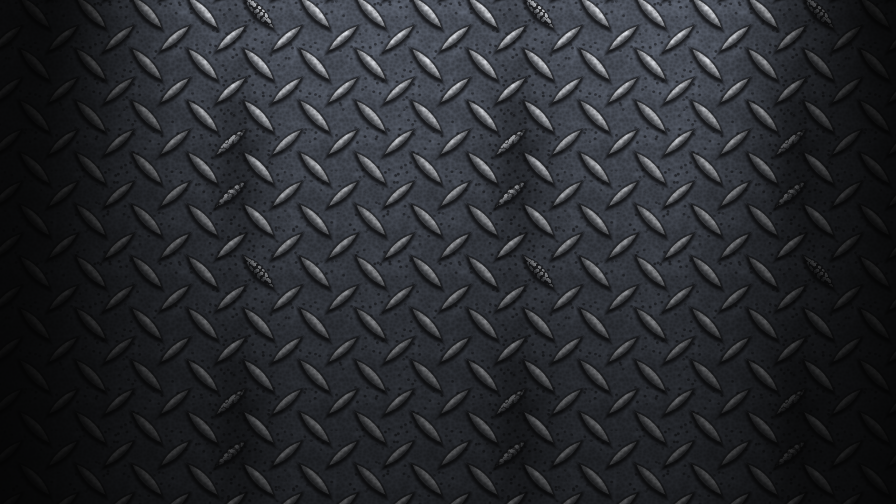
Give the GLSL for this texture, as a WebGL 2 fragment shader.

```glsl
#version 300 es
precision highp float;

uniform vec2 u_resolution;
out vec4 fragColor;

const float TAU = 6.2831853;
const vec2 PITCH = vec2(0.1111, 0.1030);  // lug spacing, in canvas heights
const vec2 FIRST = vec2(0.0694, 0.9757);  // centre of the top left lug
const float TILE = 5.0;                   // wear repeats every five lugs

const vec3 PLATE = vec3(0.275, 0.295, 0.335);
const vec3 SOOT = vec3(0.035, 0.035, 0.042);
const vec3 STEEL_DARK = vec3(0.27, 0.28, 0.30);
const vec3 STEEL_LIT = vec3(0.80, 0.81, 0.83);

vec2 hash2(vec2 p) {
  vec2 s = vec2(dot(p, vec2(127.1, 311.7)), dot(p, vec2(269.5, 183.3)));
  return fract(sin(s) * 43758.55);
}

// Distance to the nearest scattered point, wrapping every period cells
float cellular(vec2 p, float period) {
  vec2 cell = floor(p);
  float nearest = 2.0;
  for (int y = -1; y <= 1; y++)
    for (int x = -1; x <= 1; x++) {
      vec2 id = cell + vec2(x, y);
      nearest = min(nearest, length(id + hash2(mod(id, period)) - p));
    }
  return nearest;
}

// Layered sines with whole frequencies, so that they tile
float blotches(vec2 t) {
  float sum = 0.0, amp = 0.5;
  vec2 f = vec2(2.0, 3.0);
  for (int i = 0; i < 4; i++) {
    vec2 w = TAU * t * f;
    sum += amp * sin(w.x + 1.7 * sin(w.y + f.y)) * sin(w.y + 1.3 * sin(w.x + f.x));
    f = f.yx * 2.0 + vec2(1.0, -1.0);
    amp *= 0.6;
  }
  return sum;
}

// Pointed lens: size holds half width and half length
float lens(vec2 p, vec2 size) {
  float radius = dot(size, size) / (2.0 * size.x);
  return length(vec2(abs(p.x) + radius - size.x, p.y)) - radius;
}

vec2 alongAxis(vec2 p, vec2 axis) {
  return vec2(dot(p, vec2(axis.y, -axis.x)), dot(p, axis));
}

// One raised lug per cell, with contact shadow, bevel and chips
vec3 addLugs(vec3 base, vec2 q, vec2 axis, vec2 size, vec2 wornAt, float grit, float px) {
  vec2 id = floor(q + 0.5);
  vec2 offset = (q - id) * PITCH * vec2(1.0, -1.0);
  vec2 p = alongAxis(offset, axis);
  float worn = 1.0 - smoothstep(0.3, 0.9, length(mod(id, TILE) - wornAt));

  float d = lens(p, size) + worn * 0.004 * (grit - 0.4);
  float shadow = lens(alongAxis(offset + vec2(0.001, 0.004), axis), size);
  float shade = max(0.8 * (1.0 - smoothstep(-0.002, 0.008, shadow)),
                    0.65 * (1.0 - smoothstep(0.0, 0.004, d)));
  vec3 color = mix(base, SOOT, shade);

  float across = p.x / size.x;
  float taper = 1.0 - smoothstep(0.2, 1.0, abs(p.y) / size.y);
  float glow = smoothstep(-0.65, 0.55, across) * (0.55 + 0.45 * taper);
  vec3 face = mix(STEEL_DARK, STEEL_LIT, glow * 0.85);
  face *= 0.82 + 0.35 * grit;
  face *= mix(1.0, 0.45, smoothstep(-0.0022, 0.0, d));
  face = mix(face, SOOT, worn * 0.85 * smoothstep(0.35, 0.6, grit));
  return mix(color, face, 1.0 - smoothstep(-px, px, d));
}

// Lamp from above: bright top centre, dark sides and foot
float lamp(vec2 uv) {
  float side = abs(uv.x - 0.52);
  float inner = mix(0.16, 0.27, uv.y * uv.y);
  float outer = mix(0.54, 0.47, uv.y * uv.y);
  float spread = 1.0 - smoothstep(inner, outer, side);
  return mix(0.10, 1.0, spread) * mix(0.38, 1.08, smoothstep(-0.1, 1.1, uv.y));
}

void main() {
  vec2 uv = gl_FragCoord.xy / u_resolution;
  vec2 p = gl_FragCoord.xy / u_resolution.y;
  float px = 1.0 / u_resolution.y;
  vec2 q = (p - FIRST) * vec2(1.0, -1.0) / PITCH;
  vec2 t = q / TILE;

  // Plate wear: grain, stains and pits
  float fine = cellular(t * 72.0, 72.0);
  float coarse = cellular(t * 31.0, 31.0);
  float blotch = blotches(t);
  float band = abs(fract(t.x - 0.23) - 0.5);
  float stain = exp(-band * band * 90.0) * (0.65 - 0.35 * cos(TAU * (t.y - 0.1)));
  float pits = (1.0 - smoothstep(0.08, 0.24, coarse)) * smoothstep(-0.2, 0.4, blotch + stain);

  vec3 color = PLATE * (0.84 + 0.3 * fine + 0.2 * blotch);
  color *= 1.0 - 0.45 * stain;
  color = mix(color, SOOT, 0.55 * pits);

  // Two interleaved sets of lugs, leaning opposite ways
  vec2 leanLeft = normalize(vec2(-0.69, 0.72));
  vec2 leanRight = normalize(vec2(-0.76, -0.65));
  color = addLugs(color, q, leanLeft, vec2(0.0102, 0.043), vec2(4.0, 0.0), fine, px);
  color = addLugs(color, q - 0.5, leanRight, vec2(0.0084, 0.038), vec2(3.0, 2.5), fine, px);

  fragColor = vec4(color * lamp(uv) + 0.012, 1.0);
}
```
